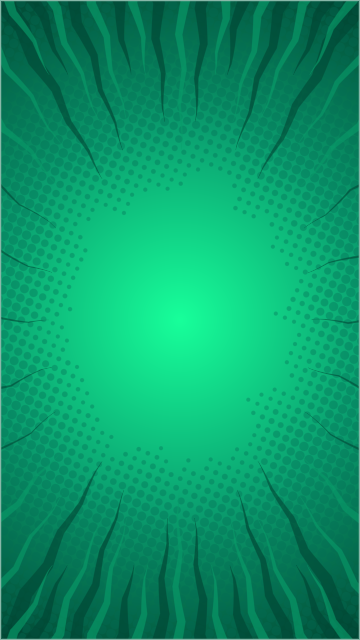
Give the GLSL for this background, as a WebGL 2 fragment shader.

```glsl
#version 300 es
precision highp float;
// A green radial glow inside a ring of halftone dots and jagged speed streaks.
// The dots are a rotated grid sized by radius; the streaks are tapered zigzags
// that start at even steps along the frame and point at the centre.

uniform vec2 u_resolution;
out vec4 fragColor;

// Colours
const vec3 GLOW = vec3(0.09, 1.0, 0.605);
const vec3 MID = vec3(0.04, 0.62, 0.435);
const vec3 EDGE = vec3(0.0, 0.28, 0.20);
const vec3 DOT = vec3(0.01, 0.42, 0.33);
const vec3 LIGHT_STREAK = vec3(0.03, 0.61, 0.41);
const vec3 DARK_STREAK = vec3(0.0, 0.27, 0.20);
const vec3 FRAME = vec3(0.53, 0.72, 0.66);

// Sizes, in units of the canvas height
const float MID_RADIUS = 0.30;
const float EDGE_RADIUS = 0.57;
const float DOT_CELL = 0.0156;
const float DOT_ANGLE = 0.42;
const float ZIGZAG = 0.0055;
const float ZIGZAG_STEP = 0.11;
const float FRAME_WIDTH = 0.0019;

// Streak counts on each side of a frame edge's middle
const int ROW_HALF = 8;
const int SIDE_HALF = 4;
const float TAU = 6.2831853;

float hash(float n) {
    return fract(sin(n * 127.1 + 3.7) * 4375.85);
}

float hash2(vec2 p) {
    return hash(dot(p, vec2(1.0, 57.31)));
}

vec3 glow(float r) {
    vec3 inner = mix(GLOW, MID, clamp(r / MID_RADIUS, 0.0, 1.0));
    float outer = clamp((r - MID_RADIUS) / (EDGE_RADIUS - MID_RADIUS), 0.0, 1.0);
    return mix(inner, EDGE, outer);
}

// Coverage of the halftone, with a ragged inner rim
float halftone(vec2 p, float px) {
    float c = cos(DOT_ANGLE), s = sin(DOT_ANGLE);
    mat2 turn = mat2(c, s, -s, c);
    vec2 q = turn * p / DOT_CELL;
    vec2 cell = floor(q);
    vec2 middle = ((cell + 0.5) * DOT_CELL) * turn;
    float angle = atan(middle.y, middle.x);
    float rim = length(middle * vec2(1.18, 0.95));
    rim += 0.012 * sin(angle * 7.0 + 1.0) + 0.01 * sin(angle * 13.0);
    rim += 0.025 * (hash2(cell) - 0.5);
    float radius = mix(0.20, 0.47, smoothstep(0.20, 0.33, rim)) * DOT_CELL;
    float d = length(fract(q) - 0.5) * DOT_CELL - radius;
    return smoothstep(px, -px, d) * step(0.205, rim);
}

// Coverage of one zigzag that tapers from its base towards the centre
float streak(vec2 p, vec2 base, float reach, float halfWidth, float seed, float px) {
    float span = length(base) * reach;
    vec2 along = -normalize(base);
    vec2 q = p - base;
    float t = dot(q, along);
    float across = dot(q, vec2(-along.y, along.x));
    float wave = abs(fract(t / ZIGZAG_STEP + hash(seed)) - 0.5) * 4.0 - 1.0;
    float taper = clamp(1.0 - t / span, 0.0, 1.0);
    float d = abs(across - wave * ZIGZAG * sqrt(taper)) - halfWidth * taper;
    return smoothstep(px, -px, d) * step(t, span);
}

void main() {
    vec2 p = (gl_FragCoord.xy - 0.5 * u_resolution) / u_resolution.y;
    vec2 corner = 0.5 * u_resolution / u_resolution.y;
    float px = 0.75 / u_resolution.y;
    float r = length(p);

    vec3 color = glow(r);
    color = mix(color, DOT, 0.36 * halftone(p, px));

    for (int side = -1; side <= 1; side += 2) {
        float s = float(side);

        // Wide dark streaks from the corners
        for (int k = -1; k <= 1; k += 2) {
            vec2 base = corner * vec2(float(k) * 0.96, s * 0.98);
            float cover = streak(p, base, 0.55, 0.014, s + 3.0 * float(k), px);
            color = mix(color, DARK_STREAK, 0.6 * cover);
        }

        // Alternating streaks from the top and bottom
        for (int k = -ROW_HALF; k <= ROW_HALF; k++) {
            float f = float(k);
            bool isLight = (k & 1) == 0;
            float seed = f + 40.0 * s;
            float x = f / (float(ROW_HALF) + 0.5) + 0.04 * (hash(seed + 9.0) - 0.5);
            float reach = 0.34 + 0.13 * cos(TAU * (f + 5.0) / 5.0);
            float width = isLight ? 0.0075 : 0.0095;
            float cover = streak(p, corner * vec2(x, s), reach, width, seed, px);
            color = mix(color, isLight ? LIGHT_STREAK : DARK_STREAK, 0.65 * cover);
        }

        // Thin streaks from the sides, brighter near the corners
        for (int k = -SIDE_HALF; k <= SIDE_HALF; k++) {
            float f = float(k);
            bool isLight = abs(f) > 2.5;
            vec2 base = corner * vec2(s, f * 0.208);
            float width = isLight ? 0.006 : 0.0018;
            float cover = streak(p, base, 0.27 + 0.02 * abs(f), width, f + 80.0 * s, px);
            color = mix(color, isLight ? LIGHT_STREAK : DARK_STREAK, 0.6 * cover);
        }
    }

    // Pale frame
    vec2 inset = corner - abs(p);
    float frame = 1.0 - smoothstep(-px, px, min(inset.x, inset.y) - FRAME_WIDTH);
    fragColor = vec4(mix(color, FRAME, frame), 1.0);
}
```
